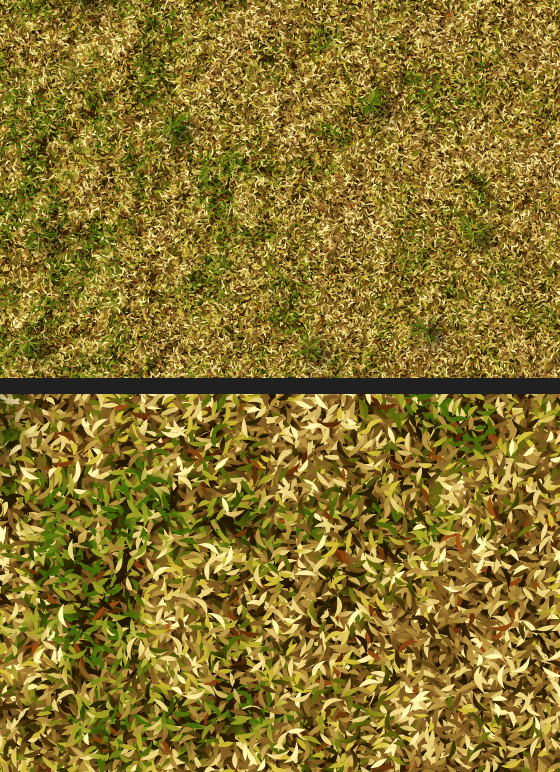
Top: the whole. Bottom: its middle third, enlarged.
This texture is drawn by a Shadertoy shader. Its source:

```glsl
// Sunlit dry lawn from above: layers of short curved blades, straw and green,
// painted bottom to top over dark soil. Gradient noise drives the green patches
// and the relief shading; sparse radial tufts of longer green grass lie on top.

const vec3 SHADE  = vec3(0.19, 0.14, 0.04);
const vec3 EARTH  = vec3(0.51, 0.38, 0.17);
const vec3 STRAW  = vec3(0.69, 0.56, 0.26);
const vec3 PALE   = vec3(0.88, 0.80, 0.49);
const vec3 GLINT  = vec3(0.99, 0.93, 0.68);
const vec3 LEAF   = vec3(0.40, 0.42, 0.09);
const vec3 LUSH   = vec3(0.30, 0.43, 0.08);
const vec3 YELLOW = vec3(0.81, 0.73, 0.24);
const vec3 RUST   = vec3(0.52, 0.28, 0.10);

const int   LAYERS      = 7;
const float CELL        = 0.014;   // blade spacing, in canvas heights
const float BLADE_WIDTH = 0.0022;  // half width
const float GREEN_SHARE = 0.37;
const float CONTRAST    = 1.12;
const vec2  SUN         = vec2(-0.8, 0.6);
const float TUFT_CELL   = 0.30;
const float TUFT_CHANCE = 0.45;
const int   TUFT_BLADES = 30;

vec3 hash3(vec3 p) {
    p = fract(p * vec3(0.1031, 0.1030, 0.0973));
    p += dot(p, p.yxz + 33.33);
    return fract((p.xxy + p.yxx) * p.zyx);
}

vec2 gradientAt(vec2 cell) {
    float a = 6.2832 * hash3(vec3(cell, 7.0)).x;
    return vec2(cos(a), sin(a));
}

float gradientNoise(vec2 p) {
    vec2 i = floor(p), f = p - i;
    vec2 u = f * f * f * (f * (f * 6.0 - 15.0) + 10.0);
    vec2 e = vec2(1.0, 0.0);
    float a = dot(gradientAt(i), f);
    float b = dot(gradientAt(i + e.xy), f - e.xy);
    float c = dot(gradientAt(i + e.yx), f - e.yx);
    float d = dot(gradientAt(i + e.xx), f - e.xx);
    return mix(mix(a, b, u.x), mix(c, d, u.x), u.y);
}

float fbm(vec2 p) {
    return gradientNoise(p) + 0.6 * gradientNoise(p * 2.1 + 17.3)
         + 0.4 * gradientNoise(p * 4.3 + 41.7);
}

mat2 rotation(float a) {
    return mat2(cos(a), sin(a), -sin(a), cos(a));
}

// Coverage of a bent, tapered blade along x, centred on the origin
float blade(vec2 q, float halfLength, float bend, float px) {
    float u = q.x / halfLength;
    float y = q.y + bend * halfLength * (u * u - 0.4);
    float d = max(abs(y) + BLADE_WIDTH * (u * u - 1.0), abs(q.x) - halfLength * 1.1);
    return clamp(0.5 - d / px, 0.0, 1.0);
}

vec3 dryRamp(float t) {
    vec3 c = mix(SHADE, EARTH, smoothstep(0.0, 0.34, t));
    c = mix(c, STRAW, smoothstep(0.34, 0.60, t));
    c = mix(c, PALE, smoothstep(0.62, 0.86, t));
    return mix(c, GLINT, smoothstep(0.88, 1.1, t));
}

vec3 greenRamp(float t, float lushness) {
    vec3 c = mix(SHADE * 0.9, mix(LEAF, LUSH, lushness), smoothstep(0.0, 0.36, t));
    c = mix(c, YELLOW, smoothstep(0.45, 0.82, t) * (1.0 - 0.4 * lushness));
    return mix(c, PALE, 0.6 * smoothstep(0.9, 1.15, t));
}

void mainImage(out vec4 fragColor, in vec2 fragCoord) {
    vec2 p = fragCoord / iResolution.y;
    float px = 1.0 / iResolution.y;
    float leftSide = 1.0 - smoothstep(0.0, 1.2, p.x);

    // Broad patches of growth, and relief lit from the upper left
    float growth = fbm(p * 6.0 + 3.0);
    float relief = fbm(p * 8.0 + 60.0) - fbm((p + SUN * 0.025) * 8.0 + 60.0);
    float light = (0.22 + 0.20 * leftSide) * relief + 0.10 * gradientNoise(p * 34.0);
    light -= 0.12 * max(growth, 0.0);
    float greenAmount = GREEN_SHARE + 0.55 * growth + 0.16 * (leftSide - 0.4);
    float lushness = smoothstep(0.0, 0.6, growth + 0.3 * leftSide);

    // Soil, then the turf layers
    vec3 color = dryRamp(0.22 + 0.5 * gradientNoise(p * 120.0) + light);
    for (int k = 0; k < LAYERS; k++) {
        float layer = float(k);
        vec2 g = rotation(layer * 1.1 + 0.4) * p / CELL + layer * 13.7 + 200.0;
        for (int n = 0; n < 9; n++) {
            vec2 id = floor(g) + vec2(n % 3, n / 3) - 1.0;
            vec3 place = hash3(vec3(id, layer + 1.0));
            vec3 kind = hash3(vec3(id.yx, layer + 31.0));
            vec2 q = rotation(6.2832 * place.z) * (g - id - place.xy) * CELL;
            float cover = blade(q, mix(0.005, 0.0115, kind.x), kind.x - 0.5, px);
            float tone = 0.02 + kind.y + 0.22 * (layer / float(LAYERS) - 0.5) + light;
            float isGreen = smoothstep(-0.03, 0.03, greenAmount - kind.z);
            vec3 tint = mix(dryRamp(tone), greenRamp(tone, lushness), isGreen);
            tint = mix(tint, RUST * (0.6 + 0.6 * tone), step(0.965, kind.z));
            color = mix(color, tint, cover);
        }
    }

    // Tufts: a cast shadow, then blades fanned out from each centre
    vec2 home = floor(p / TUFT_CELL);
    for (int n = 0; n < 9; n++) {
        vec2 id = home + vec2(n % 3, n / 3) - 1.0;
        vec3 seed = hash3(vec3(id + 50.0, 5.0));
        vec2 q = p - (id + 0.15 + 0.7 * seed.xy) * TUFT_CELL;
        float chance = TUFT_CHANCE * (1.3 - 0.6 * id.x * TUFT_CELL);
        if (seed.z > chance || length(q) > 0.14) continue;
        vec2 s = (q + SUN * 0.03) / 0.035;
        color *= 1.0 - 0.45 * exp(-dot(s, s));
        for (int b = 0; b < TUFT_BLADES; b++) {
            vec3 h = hash3(vec3(id + 80.0, float(b) + 11.0));
            vec3 k = hash3(vec3(id.yx + 20.0, float(b) + 71.0));
            vec2 r = rotation(6.2832 * h.x) * q - vec2(0.008 + 0.030 * h.y, 0.0);
            float cover = blade(r, mix(0.008, 0.019, h.z), 0.5 * (k.x - 0.5), px);
            color = mix(color, greenRamp(0.1 + 0.72 * k.y, 1.0), cover * 0.9);
        }
    }

    color = (color - 0.5) * CONTRAST + 0.5;
    fragColor = vec4(clamp(color, 0.0, 1.0), 1.0);
}
```
